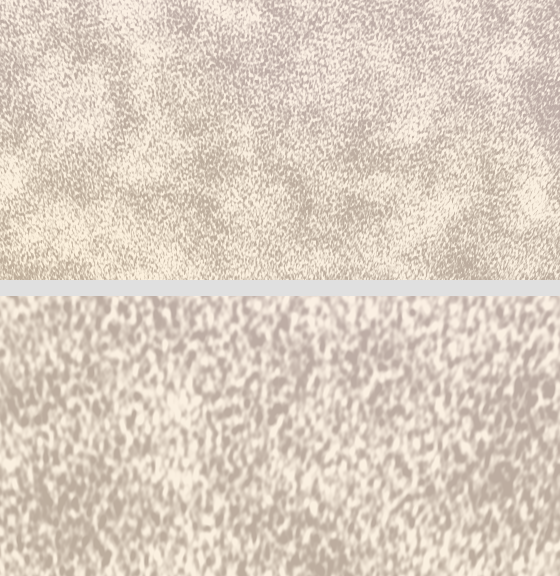
Top, the full canvas; bottom, a detail of the centre.
Reproduce this texture procedurally as a Shadertoy shader.

```glsl
// Pale frosted surface: tiny upright cream flecks over a warm grey-beige ground.
// Stretched gradient noise makes the flecks; cloudy fractal noise gathers them
// into bright and dull patches, and a broad wash tints the corners.

#define FLECK_FREQ vec2(106.0, 64.0)
#define FLECK_GAIN 1.12
#define FINE_GAIN 0.70
#define CLOUD_FREQ 4.2
#define CLOUD_GAIN 1.05
#define BASE_LEVEL 0.53
#define GROUND vec3(0.740, 0.680, 0.622)
#define CREAM vec3(0.982, 0.940, 0.878)
#define PINK_TINT vec3(0.004, -0.002, 0.032)
#define GOLD_TINT vec3(0.008, 0.004, -0.014)

// Integer hash of a lattice cell to a gradient in [-1, 1]^2
vec2 cellGradient(vec2 cell) {
    uvec2 h = uvec2(ivec2(cell)) * uvec2(1597334673u, 3812015801u);
    uint n = (h.x ^ h.y) * 277803u;
    n = (n ^ (n >> 15u)) * 739397u;
    n ^= n >> 13u;
    n *= 60493u;
    n ^= n >> 16u;
    return vec2(n & 1023u, (n >> 10u) & 1023u) / 511.5 - 1.0;
}

float gradientNoise(vec2 p) {
    vec2 i = floor(p), f = p - i;
    vec2 w = f * f * f * (f * (f * 6.0 - 15.0) + 10.0);
    vec2 e = vec2(1.0, 0.0);
    float a = dot(cellGradient(i), f);
    float b = dot(cellGradient(i + e), f - e);
    float c = dot(cellGradient(i + e.yx), f - e.yx);
    float d = dot(cellGradient(i + 1.0), f - 1.0);
    return mix(mix(a, b, w.x), mix(c, d, w.x), w.y);
}

// Fractal sum for the patches, each octave turned to hide the lattice
float clouds(vec2 p) {
    float sum = 0.0, gain = 0.5;
    for (int k = 0; k < 5; k++) {
        sum += gain * gradientNoise(p);
        p = mat2(1.6, 1.2, -1.2, 1.6) * p + 17.3;
        gain *= 0.72;
    }
    return sum;
}

// Flecks lean slightly left on one side of the canvas and right on the other
float flecks(vec2 p) {
    float lean = 0.22 - 0.3 * p.x;
    vec2 q = vec2(p.x + lean * (p.y - 0.5), p.y) * FLECK_FREQ;
    mat2 turn = mat2(0.8, 0.6, -0.6, 0.8);
    float coarse = gradientNoise(turn * q + 31.7);
    float fine = gradientNoise(q * turn * 1.55 + 83.1);
    return FLECK_GAIN * coarse + FINE_GAIN * fine;
}

void mainImage(out vec4 fragColor, in vec2 fragCoord) {
    vec2 p = fragCoord / iResolution.y;
    vec2 uv = fragCoord / iResolution.xy;

    // Patches, with dull right edge and a brighter lower left
    float patches = clouds(p * CLOUD_FREQ + 7.4);
    float lowerLeft = 1.0 - smoothstep(0.0, 0.7, length(uv));
    float rightEdge = smoothstep(0.9, 1.02, uv.x);
    float wash = 0.10 * lowerLeft - 0.14 * rightEdge;

    // Soft threshold turns flecks and patches into tone
    float level = BASE_LEVEL + flecks(p) + CLOUD_GAIN * patches + wash;
    float tone = smoothstep(0.0, 1.0, level);
    vec3 color = mix(GROUND, CREAM, tone);

    // Slow colour drift: pinkish above and right, golden below left
    float drift = 0.9 * uv.y + 0.35 * uv.x - 0.2 + 0.6 * gradientNoise(p * 2.1 + 3.0);
    float pink = smoothstep(0.2, 0.9, drift) * (1.0 - 0.6 * tone);
    color += PINK_TINT * pink + GOLD_TINT * lowerLeft;

    fragColor = vec4(clamp(color, 0.0, 1.0), 1.0);
}
```
